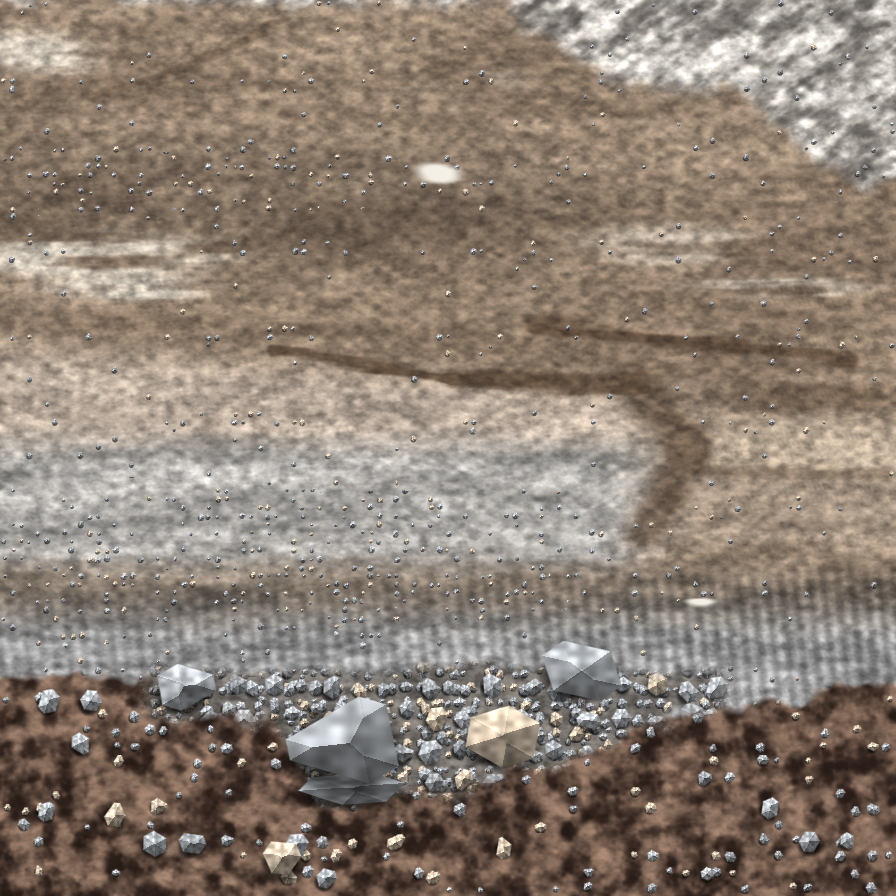
Write a Shadertoy shader that draws this texture.

```glsl
float hash(vec2 p) {
    return fract(sin(dot(p, vec2(127.1, 311.7))) * 43758.5);
}

float noise(vec2 p) {
    vec2 i = floor(p), f = fract(p), e = vec2(1, 0);
    f = f * f * (3.0 - 2.0 * f);
    return mix(mix(hash(i), hash(i + e), f.x),
               mix(hash(i + e.yx), hash(i + e.xx), f.x), f.y);
}

float fbm(vec2 p) {
    float sum = 0.0, amp = 0.55;
    for (int i = 0; i < 3; i++) {
        sum += amp * noise(p);
        p = mat2(1.6, 1.2, -1.2, 1.6) * p + 7.3;
        amp *= 0.5;
    }
    return sum;
}

// Soft ellipse, 1 inside and 0 outside
float blob(vec2 p, float x, float y, float rx, float ry) {
    return 1.0 - smoothstep(0.45, 1.2, length((p - vec2(x, y)) / vec2(rx, ry)));
}

float stroke(vec2 p, vec2 a, vec2 b, float width) {
    vec2 ab = b - a;
    float t = clamp(dot(p - a, ab) / dot(ab, ab), 0.0, 1.0);
    return 1.0 - smoothstep(0.25 * width, width, length(p - a - t * ab));
}

// Convex faceted stone with a round shadow below it
vec3 addStone(vec3 col, vec2 p, float radius, float seed, float px) {
    vec2 q = p / radius;
    if (dot(q, q) > 2.6) return col;
    vec2 dir = vec2(cos(seed * 6.3), sin(seed * 6.3));
    float edge = -9.0, light = 0.0;
    for (int k = 0; k < 6; k++) {
        float d = dot(q, dir) - 0.7 - 0.5 * hash(vec2(seed, k));
        if (d > edge) {
            edge = d;
            light = 0.5 + 0.5 * dot(dir, vec2(-0.35, 0.94));
        }
        dir = mat2(0.5, 0.866, -0.866, 0.5) * dir;
    }
    col *= 0.4 + 0.6 * smoothstep(0.7, 1.2, length(q + vec2(0.12, 0.3)));
    vec3 face = mix(vec3(0.80, 0.82, 0.84), vec3(0.86, 0.79, 0.70), step(0.72, seed));
    face *= (0.42 + 0.75 * light) * (0.8 + 0.3 * seed) * (0.75 + 0.5 * noise(q * 4.0));
    float aa = px / radius;
    return mix(col, face, 1.0 - smoothstep(-aa, aa, edge));
}

// At most one stone per grid cell
vec3 scatter(vec3 col, vec2 p, float cells, float density, float px) {
    vec2 g = p * cells, key = floor(g) + cells;
    if (hash(key) > density) return col;
    vec2 jitter = 0.3 * vec2(hash(key + 4.1), hash(key + 8.7)) - 0.15;
    return addStone(col, fract(g) - 0.5 - jitter, 0.16 + 0.2 * hash(key + 2.3), hash(key + 6.2), px * cells);
}

void mainImage(out vec4 fragColor, in vec2 fragCoord) {
    vec2 p = fragCoord / iResolution.xy;
    float px = 1.0 / iResolution.y;
    float broad = noise(p * vec2(5, 12)), streak = fbm(p * vec2(8, 65));
    float grain = fbm(p * vec2(95, 140)), ragged = fbm(p * 28.0) - 0.5;
    vec2 w = p + vec2(0.04, 0.018) * (vec2(broad, streak) - 0.5);

    // Brown slope with pale patches
    vec3 col = mix(vec3(0.49, 0.42, 0.355), vec3(0.65, 0.57, 0.49), smoothstep(0.2, 0.8, 0.4 * broad + 0.6 * streak));
    col *= 1.0 - 0.13 * blob(w, 0.3, 0.78, 0.5, 0.09);
    float pale = blob(w, 0.02, 0.94, 0.09, 0.035) + blob(w, 0.1, 0.715, 0.18, 0.03)
        + blob(w, 0.16, 0.68, 0.12, 0.014) + blob(w, 0.86, 0.68, 0.12, 0.013)
        + 0.6 * blob(w, 0.74, 0.73, 0.12, 0.025) + 0.5 * blob(w, 0.5, 0.91, 0.08, 0.025);
    col = mix(col, vec3(0.83, 0.79, 0.73), min(pale, 1.0) * smoothstep(0.25, 0.65, streak));

    // Grey rubble in the upper right
    float rim = 1.0 - 0.1 * smoothstep(0.52, 0.72, p.x) - 0.1 * smoothstep(0.8, 0.95, p.x);
    float slide = smoothstep(-0.012, 0.015, p.y - rim + 0.05 * ragged);
    if (slide > 0.0) {
        float crag = fbm(mat2(32, -38, 19, 64) * p);
        col = mix(col, mix(vec3(0.46, 0.44, 0.42), vec3(0.92, 0.9, 0.87), smoothstep(0.2, 0.75, crag)), slide);
    }

    // Tan shelf, then grey shelf below
    float shelf = 1.0 - smoothstep(0.66, 0.76, w.x);
    float tanBand = smoothstep(0.35, 0.42, w.y) * (1.0 - smoothstep(0.58, 0.645, w.y + 0.07 * w.x));
    col = mix(col, vec3(0.76, 0.70, 0.64) * (0.82 + 0.36 * streak), tanBand * mix(0.4, 0.92, shelf));
    float grayBand = smoothstep(0.34, 0.39, w.y) * (1.0 - smoothstep(0.48, 0.53, w.y)) * shelf;
    col = mix(col, vec3(0.66, 0.655, 0.645) * (0.7 + 0.6 * streak), 0.9 * grayBand);
    col = mix(col, vec3(0.81, 0.74, 0.65), 0.65 * blob(w, 0.9, 0.5, 0.17, 0.035));

    // Dark ruts and damp trail
    vec2 bend = vec2(0.5, 0.58), fork = vec2(0.7, 0.57), turn = vec2(0.755, 0.5);
    float rut = stroke(w, vec2(0.3, 0.61), bend, 0.009) + stroke(w, bend, fork, 0.017)
        + stroke(w, vec2(0.6, 0.635), vec2(0.95, 0.597), 0.014)
        + 0.8 * stroke(w, fork, turn, 0.035) + 0.8 * stroke(w, turn, vec2(0.71, 0.41), 0.03)
        + 0.5 * stroke(w, vec2(0.76, 0.475), vec2(1, 0.47), 0.01)
        + 0.6 * blob(w, 0.9, 0.555, 0.14, 0.02)
        + 0.5 * stroke(w, vec2(0.1, 0.89), vec2(0.33, 0.98), 0.008);
    col = mix(col, vec3(0.33, 0.26, 0.20), min(rut, 1.0) * (0.45 + 0.6 * streak));

    // Haul road with tread marks
    vec3 road = mix(vec3(0.6), vec3(0.47, 0.43, 0.39), smoothstep(0.28, 0.34, w.y));
    col = mix(col, road * (0.75 + 0.5 * streak), 1.0 - smoothstep(0.33, 0.385, w.y));
    float tread = (1.0 - smoothstep(0.31, 0.36, p.y - 0.03 * p.x)) * mix(0.5, 1.0, p.x);
    col *= 1.0 + 0.14 * tread * sin(400.0 * p.x + 40.0 * p.y);

    // Surface grit and pebbles
    col *= 0.62 + 0.78 * grain;
    float flecks = 0.04 + 0.25 * blob(p, 0.2, 0.8, 0.32, 0.05) + 0.25 * blob(p, 0.3, 0.37, 0.5, 0.09);
    col = scatter(col, p, 105.0, flecks, px);
    col = mix(col, vec3(0.96, 0.94, 0.9), blob(w, 0.495, 0.807, 0.028, 0.012) + blob(w, 0.8, 0.325, 0.02, 0.009));

    // Dark soil bank
    float bank = 0.25 - 0.045 * smoothstep(0.1, 0.5, p.x) + 0.035 * smoothstep(0.8, 1.0, p.x) + 0.04 * ragged;
    float ground = 1.0 - smoothstep(-0.006, 0.006, p.y - bank);
    if (ground > 0.0) {
        vec3 soil = mix(vec3(0.17, 0.12, 0.10), vec3(0.57, 0.46, 0.39), smoothstep(0.2, 0.75, fbm(p * 55.0)));
        soil = scatter(soil * (0.7 + 0.6 * grain), p, 57.0, 0.16, px);
        col = mix(col, scatter(soil, p, 26.0, 0.16, px), ground);
    }

    // Rock pile
    float base = mix(0.2, 0.11, smoothstep(0.3, 0.36, p.x)) + 0.35 * max(p.x - 0.5, 0.0);
    float pile = smoothstep(-0.01, 0.01, p.y - base + 0.04 * ragged) * (1.0 - smoothstep(0.245, 0.262, p.y + 0.03 * ragged));
    pile *= smoothstep(0.15, 0.18, p.x) * (1.0 - smoothstep(0.79, 0.83, p.x));
    if (pile > 0.0) {
        vec3 rocks = vec3(0.46, 0.44, 0.42) * (0.5 + grain);
        for (float cells = 67.0; cells > 25.0; cells -= 13.0) rocks = scatter(rocks, p, cells, 0.75, px);
        col = mix(col, rocks, pile);
    }

    // Large boulders
    vec2 squat = vec2(0.85, 1.15);
    col = addStone(col, (p - vec2(0.65, 0.255)) * squat, 0.036, 0.37, px);
    col = addStone(col, (p - vec2(0.56, 0.178)) * squat, 0.032, 0.81, px);
    col = addStone(col, (p - vec2(0.205, 0.23)) * squat, 0.026, 0.52, px);
    col = addStone(col, p - vec2(0.315, 0.04), 0.02, 0.9, px);
    col = addStone(col, (p - vec2(0.4, 0.118)) * vec2(0.6, 2), 0.034, 0.12, px);
    col = addStone(col, (p - vec2(0.392, 0.173)) * squat, 0.054, 0.19, px);
    fragColor = vec4(clamp(col, 0.0, 1.0), 1.0);
}
```
